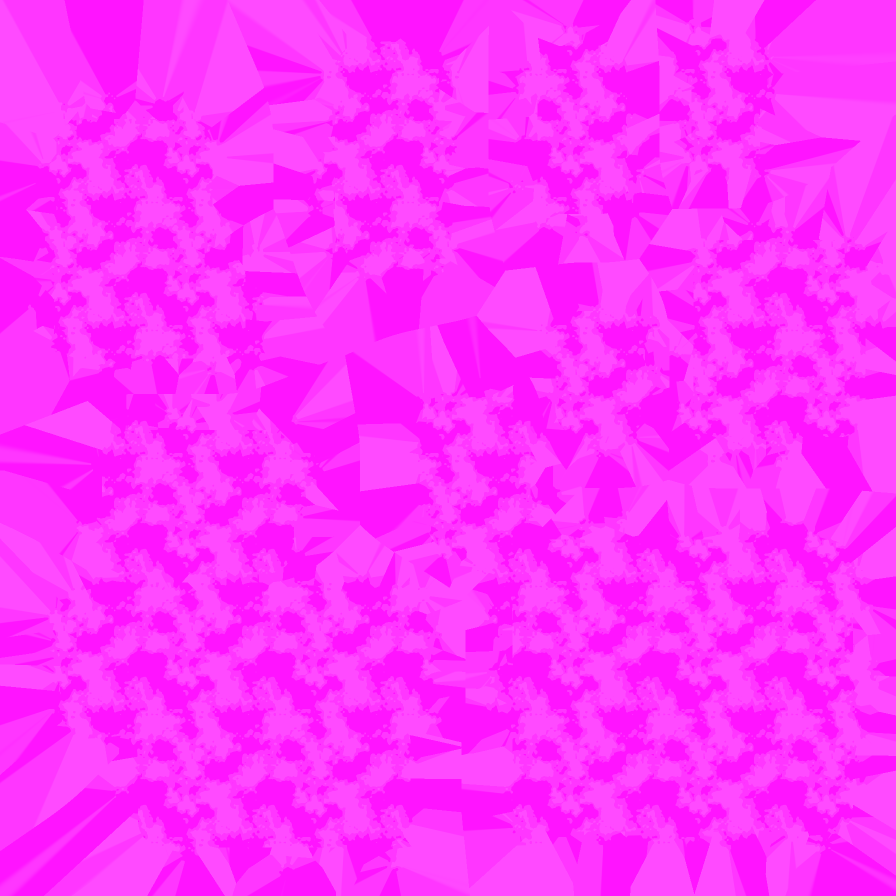
A Shadertoy shader for this background:

```glsl
// Tiled magenta grain in rounded islands, with streaked fans filling the gaps.

const vec3 DEEP  = vec3(1.0, 0.08, 1.0);
const vec3 MID   = vec3(1.0, 0.21, 1.0);
const vec3 LIGHT = vec3(1.0, 0.29, 1.0);
const float MID_LEVEL   = -0.17;   // grain value where MID begins
const float LIGHT_LEVEL = 0.22;    // grain value where LIGHT begins
const float TILES = 7.0;           // grain tiles across the canvas
const float ROUNDING = 0.06;       // corner radius of the islands
const float SEED_CELL = 0.025;     // spacing of the seeds along island rims
const float SEED_RADIUS = 0.010;
const float RIM_DEPTH = 0.03;      // raggedness of the rims
const int SAMPLES = 2;             // antialiasing samples per axis
const float TAU = 6.2831853;

// Islands: centre, then half size without the rounding
const int ISLAND_COUNT = 12;
const vec4 ISLANDS[ISLAND_COUNT] = vec4[ISLAND_COUNT](
    vec4(0.150, 0.760, 0.057, 0.077), vec4(0.167, 0.660, 0.077, 0.030),
    vec4(0.432, 0.833, 0.028, 0.088), vec4(0.650, 0.855, 0.020, 0.064),
    vec4(0.810, 0.880, 0.008, 0.047), vec4(0.870, 0.622, 0.066, 0.080),
    vec4(0.670, 0.583, 0.020, 0.040), vec4(0.534, 0.472, 0.028, 0.055),
    vec4(0.221, 0.440, 0.077, 0.050), vec4(0.267, 0.260, 0.170, 0.050),
    vec4(0.306, 0.128, 0.122, 0.044), vec4(0.762, 0.235, 0.160, 0.133));

vec3 hash3(vec2 p) {
    vec3 q = fract(vec3(p.xyx) * vec3(0.1031, 0.1030, 0.0973));
    q += dot(q, q.yxz + 33.33);
    return fract((q.xxy + q.yzz) * q.zyx);
}

// Value noise that repeats every `period` cells
float tiledNoise(vec2 p, float period) {
    vec2 i = floor(p), f = p - i;
    f = f * f * (3.0 - 2.0 * f);
    vec2 a = mod(i, period), b = mod(i + 1.0, period);
    float low  = mix(hash3(a + period).x, hash3(vec2(b.x, a.y) + period).x, f.x);
    float high = mix(hash3(vec2(a.x, b.y) + period).x, hash3(b + period).x, f.x);
    return mix(low, high, f.y);
}

// Layered sines for the blotches, noise octaves for their ragged edges
float grain(vec2 p) {
    vec2 u = p * TILES;
    vec2 w = TAU * u;
    float blotch = sin(w.x + 2.0 * w.y + 1.0) + sin(2.0 * w.x - w.y + 2.6)
                 + sin(3.0 * w.x + 2.0 * w.y + 4.1) + sin(w.x - 3.0 * w.y);
    float value = 0.23 * blotch, amplitude = 1.2, period = 6.0;
    for (int i = 0; i < 4; i++) {
        value += amplitude * (tiledNoise(u * period, period) - 0.5);
        amplitude *= 0.75;
        period *= 2.0;
    }
    return value;
}

vec2 nearestCore(vec2 p, vec4 island) {
    return clamp(p, island.xy - island.zw, island.xy + island.zw);
}

float islandDistance(vec2 p, vec4 island) {
    return length(p - nearestCore(p, island)) - ROUNDING;
}

// Gap points take their grain from the closest rim seed, which forms fans
vec2 grainPoint(vec2 p) {
    vec4 island = ISLANDS[0];
    float nearest = 1e9;
    for (int i = 0; i < ISLAND_COUNT; i++) {
        float d = islandDistance(p, ISLANDS[i]);
        if (d < nearest) {
            nearest = d;
            island = ISLANDS[i];
        }
    }
    if (nearest < -RIM_DEPTH) return p;

    // Cellular search around the closest point of the rim
    vec2 core = nearestCore(p, island);
    vec2 rim = core + normalize(p - core) * ROUNDING;
    vec2 cell = floor(rim / SEED_CELL);
    vec2 seed = rim;
    float best = 1e9;
    for (int y = -2; y <= 2; y++)
    for (int x = -2; x <= 2; x++) {
        vec2 id = cell + vec2(x, y);
        vec3 h = hash3(id + 71.0);
        vec2 candidate = (id + h.xy) * SEED_CELL;
        float d = distance(p, candidate);
        if (d < best && islandDistance(candidate, island) < -RIM_DEPTH * h.z) {
            best = d;
            seed = candidate;
        }
    }
    vec2 away = p - seed;
    return seed + away * min(1.0, SEED_RADIUS / max(length(away), 1e-5));
}

vec3 shade(vec2 p) {
    float value = grain(grainPoint(p));
    vec3 color = mix(DEEP, MID, smoothstep(-0.02, 0.02, value - MID_LEVEL));
    return mix(color, LIGHT, smoothstep(-0.02, 0.02, value - LIGHT_LEVEL));
}

void mainImage(out vec4 fragColor, in vec2 fragCoord) {
    vec3 sum = vec3(0.0);
    for (int y = 0; y < SAMPLES; y++)
    for (int x = 0; x < SAMPLES; x++) {
        vec2 offset = (vec2(x, y) + 0.5) / float(SAMPLES) - 0.5;
        sum += shade((fragCoord + offset) / iResolution.xy);
    }
    fragColor = vec4(sum / float(SAMPLES * SAMPLES), 1.0);
}
```
